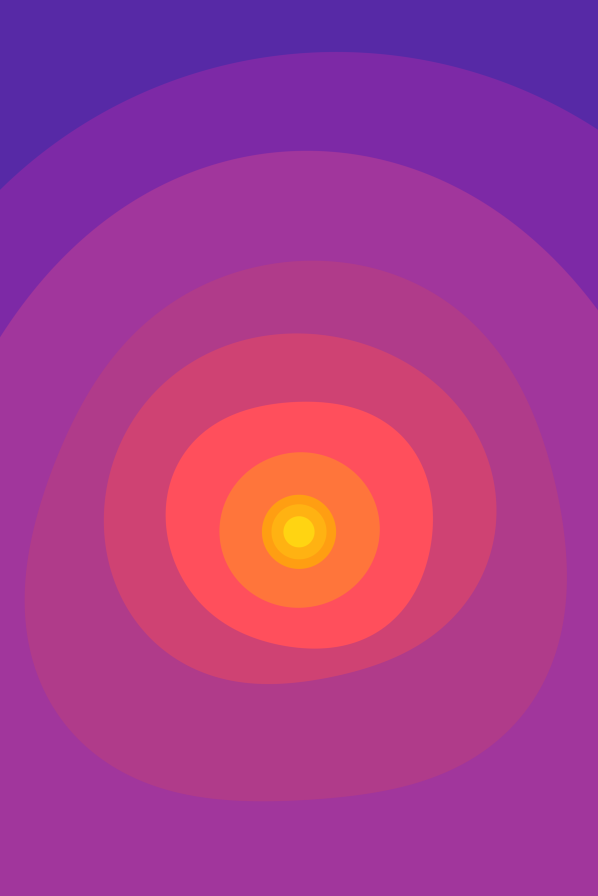
A Shadertoy shader for this background:

```glsl
// Banded sunset glow: nested, unevenly rounded rings around a small yellow sun.

#define SUN_CENTER vec2(0.5, 0.609)
#define SKY_COLOR  vec3(0.34, 0.16, 0.65)
#define VIOLET     vec3(0.49, 0.16, 0.65)
#define PURPLE     vec3(0.63, 0.21, 0.61)
#define MAGENTA    vec3(0.69, 0.23, 0.54)
#define ROSE       vec3(0.81, 0.26, 0.45)
#define CORAL      vec3(1.00, 0.31, 0.36)
#define ORANGE     vec3(1.00, 0.46, 0.23)
#define AMBER      vec3(1.00, 0.62, 0.07)
#define GOLD       vec3(1.00, 0.70, 0.07)
#define YELLOW     vec3(1.00, 0.83, 0.07)

// Radius by angle: low = (cos, sin, cos 2, sin 2), high = (cos 3, sin 3, cos 4).
float outlineRadius(float angle, float radius, vec4 low, vec3 high) {
    vec4 lowWaves = vec4(cos(angle), sin(angle), cos(2.0 * angle), sin(2.0 * angle));
    vec3 highWaves = vec3(cos(3.0 * angle), sin(3.0 * angle), cos(4.0 * angle));
    return radius + dot(low, lowWaves) + dot(high, highWaves);
}

// Paints one filled, softly antialiased ring over the color so far.
void paintRing(inout vec3 color, vec2 p, vec3 ringColor, float radius, vec4 low, vec3 high) {
    float angle = atan(p.y, p.x + 1e-6);
    float dist = length(p) - outlineRadius(angle, radius, low, high);
    float edge = 0.7 / iResolution.x;
    color = mix(color, ringColor, 1.0 - smoothstep(-edge, edge, dist));
}

void mainImage(out vec4 fragColor, in vec2 fragCoord) {
    // Canvas width is one unit.
    vec2 p = fragCoord / iResolution.x - SUN_CENTER;
    vec3 color = SKY_COLOR;

    // Wide outer bands, open toward the bottom
    paintRing(color, p, VIOLET, 0.803, vec4(0.0625, -0.003, 0.0, 0.0), vec3(0.0));
    paintRing(color, p, PURPLE, 0.723, vec4(0.0156, -0.156, -0.070, 0.0), vec3(0.0));

    // Uneven middle rings
    paintRing(color, p, MAGENTA, 0.457, vec4(-0.0005, -0.0184, -0.0035, 0.0117),
              vec3(-0.0004, -0.0203, -0.0096));
    paintRing(color, p, ROSE, 0.310, vec4(-0.0033, 0.0383, 0.0176, 0.0063),
              vec3(0.0043, -0.0018, -0.0008));
    paintRing(color, p, CORAL, 0.217, vec4(0.0039, 0.0148, 0.0082, -0.0029),
              vec3(-0.0029, 0.0031, -0.0031));
    paintRing(color, p, ORANGE, 0.132, vec4(0.001, 0.003, 0.002, 0.001), vec3(0.0));

    // Round sun core
    paintRing(color, p, AMBER, 0.062, vec4(0.0), vec3(0.0));
    paintRing(color, p, GOLD, 0.046, vec4(0.0), vec3(0.0));
    paintRing(color, p, YELLOW, 0.026, vec4(0.0), vec3(0.0));

    fragColor = vec4(color, 1.0);
}
```
